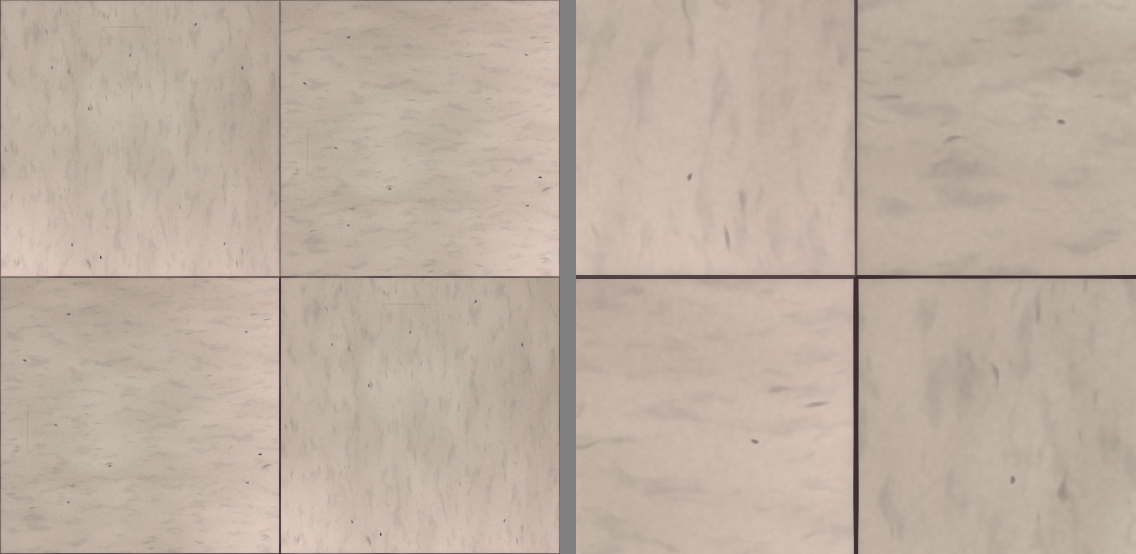
Left, the full canvas; right, a detail of the centre.
This texture is drawn by a WebGL 2 fragment shader. Its source:

```glsl
#version 300 es
precision highp float;

uniform vec2 u_resolution;
out vec4 fragColor;

vec2 hash2(vec2 p) {
    p = vec2(dot(p, vec2(127.1, 311.7)), dot(p, vec2(269.5, 183.3)));
    return fract(sin(p) * 43758.545);
}

// Gradient noise, roughly -0.7 to 0.7
float gradientNoise(vec2 p) {
    vec2 i = floor(p), f = fract(p);
    vec2 u = f * f * f * (f * (f * 6.0 - 15.0) + 10.0);
    vec2 e = vec2(0.0, 1.0);
    float a = dot(hash2(i) * 2.0 - 1.0, f);
    float b = dot(hash2(i + e.yx) * 2.0 - 1.0, f - e.yx);
    float c = dot(hash2(i + e.xy) * 2.0 - 1.0, f - e.xy);
    float d = dot(hash2(i + e.yy) * 2.0 - 1.0, f - e.yy);
    return mix(mix(a, b, u.x), mix(c, d, u.x), u.y);
}

// Uneven lighting: pale pink at the foot, grey-green in the middle
vec3 tileBase(vec2 p) {
    vec3 color = mix(vec3(0.838, 0.758, 0.715), vec3(0.738, 0.674, 0.625), smoothstep(-0.05, 0.55, p.y));
    vec2 fromGlow = (p - vec2(0.48, 0.62)) * vec2(1.0, 0.85);
    color = mix(color, vec3(0.745, 0.707, 0.648), 0.85 * exp(-9.0 * dot(fromGlow, fromGlow)));
    color += 0.035 * (1.0 - smoothstep(0.0, 0.35, p.x)) * (1.0 - p.y);
    return color - 0.025 * smoothstep(0.65, 1.0, p.x);
}

// Vinyl tile with its grain running along y
vec3 vinylTile(vec2 p, float pixel) {
    vec3 color = tileBase(p);
    vec2 q = p + 0.015 * vec2(gradientNoise(p * 13.0), gradientNoise(p * 13.0 + 40.0));
    q += 0.006 * vec2(gradientNoise(p * 45.0), gradientNoise(p * 45.0 + 17.0));
    q.x += 0.12 * (q.y - 0.5) * gradientNoise(p * 4.0 + 7.0);

    // Broad clouds and soft streaks
    float fine = gradientNoise(q * vec2(90.0, 32.0) + 11.0);
    float streak = gradientNoise(q * vec2(38.0, 12.0) + 3.0) + 0.5 * fine;
    color += 0.045 * gradientNoise(q * vec2(9.0, 4.0) + 23.0);
    color += 0.030 * gradientNoise(q * vec2(20.0, 6.0) + 51.0);
    color *= 1.0 - 0.065 * smoothstep(-0.05, 0.6, streak);

    // Darker flecks gathered in patches
    float patches = smoothstep(-0.05, 0.4, gradientNoise(p * vec2(10.0, 8.0) + 61.0));
    float fleck = gradientNoise(q * vec2(66.0, 25.0) + 31.0) + 0.5 * fine;
    color = mix(color, vec3(0.53, 0.48, 0.435), 0.5 * patches * smoothstep(0.22, 0.65, fleck));

    // Small chips, a few of them dark
    for (int i = 0; i < 8; i++) {
        float id = float(i);
        vec2 center = 0.05 + 0.9 * hash2(vec2(id, 4.7));
        vec2 rnd = hash2(vec2(id, 19.3));
        vec2 d = p - center;
        d.x += d.y * (rnd.x - 0.5) + 0.003 * gradientNoise(p * 130.0);
        float r = length(d * vec2(1.5, 0.9));
        float chip = 1.0 - smoothstep(0.001, 0.005 + pixel, r);
        color = mix(color, vec3(0.25, 0.20, 0.19), chip * mix(0.25, 0.9, rnd.y * rnd.y));
    }

    // Faint scratch across the grain
    float scratch = 1.0 - smoothstep(0.0005, 0.001 + pixel, abs(p.y - 0.902 + 0.01 * (p.x - 0.45)));
    scratch *= smoothstep(0.34, 0.40, p.x) * (1.0 - smoothstep(0.50, 0.57, p.x));
    color *= 1.0 - 0.06 * scratch;

    // Fine surface grain
    return color + 0.018 * gradientNoise(p * 165.0) + 0.02 * gradientNoise(p * 83.0 + 9.0);
}

void main() {
    vec2 uv = gl_FragCoord.xy / u_resolution;
    vec2 grid = uv * 2.0;
    vec2 cell = floor(grid);
    vec2 local = fract(grid);
    float pixel = 2.0 / u_resolution.y;

    // Quarter turn on alternate tiles
    bool turned = mod(cell.x + cell.y, 2.0) < 0.5;
    vec2 p = turned ? vec2(local.y, 1.0 - local.x) : local;
    vec3 color = vinylTile(p, pixel);

    // Joints, thinner and paler around the border and in the upper half
    vec2 edge = abs(grid - floor(grid + 0.5));
    vec2 inner = step(abs(uv - 0.5), vec2(0.25));
    vec2 waver = vec2(gradientNoise(vec2(grid.y * 9.0, 2.5)), gradientNoise(vec2(grid.x * 9.0, 7.5)));
    vec2 halfWidth = mix(vec2(0.0024), vec2(uv.y < 0.5 ? 0.0030 : 0.0017, 0.0021), inner) + 0.001 * waver;
    vec2 joint = 1.0 - smoothstep(halfWidth - 0.5 * pixel, halfWidth + 0.5 * pixel, edge);
    joint.x *= mix(0.7, uv.y < 0.5 ? 0.95 : 0.75, inner.x);
    joint.y *= mix(uv.y > 0.5 ? 0.45 : 0.85, uv.x < 0.5 ? 0.8 : 0.95, inner.y);

    // Soft shade beside each joint
    vec2 bevel = exp(-edge / 0.005);
    color *= 1.0 - 0.1 * max(bevel.x, bevel.y);
    color = mix(color, vec3(0.22, 0.16, 0.18), max(joint.x, joint.y));

    fragColor = vec4(color, 1.0);
}
```
